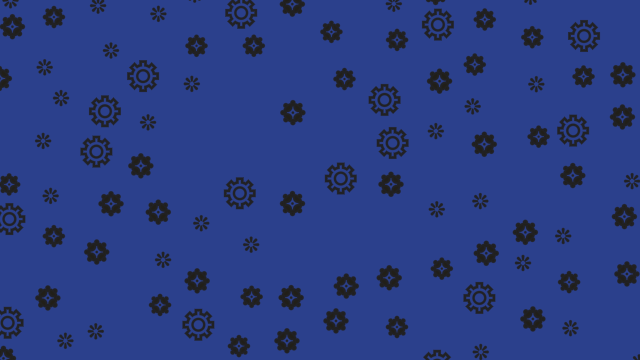
Give the GLSL for this pattern, as a Shadertoy shader.

```glsl
vec3 hash3(vec2 cell) {
    vec3 h = fract(cell.xyx * vec3(0.1031, 0.1030, 0.0973));
    h += dot(h, h.yxz + 33.33);
    return fract((h.xxy + h.yzz) * h.zyx);
}

// Folds the plane into one of eight equal sectors, centred on the x axis
vec2 foldEight(vec2 p) {
    float sector = 0.785398;
    float angle = mod(atan(p.y, p.x) + 0.5 * sector, sector) - 0.5 * sector;
    return length(p) * vec2(cos(angle), abs(sin(angle)));
}

float ring(float dist, float halfWidth) {
    return abs(dist) - halfWidth;
}

// Outlined cog with square teeth and a hub ring
float outlinedGear(vec2 p) {
    vec2 q = foldEight(p);
    vec2 edge = q - vec2(0.98, 0.235);
    float tooth = length(max(edge, 0.0)) + min(max(edge.x, edge.y), 0.0);
    float body = min(length(p) - 0.77, tooth);
    return min(ring(body + 0.085, 0.085), ring(length(p) - 0.36, 0.075));
}

// Solid cog with round lobes and a four-pointed star cut out
float solidGear(vec2 p) {
    vec2 q = foldEight(p);
    float body = min(length(p) - 0.79, length(q - vec2(0.79, 0.0)) - 0.21);
    vec2 a = abs(p);
    float star = max(0.43 - length(a - 0.46), max(a.x, a.y) - 0.46);
    star = max(star, 0.1 - length(p));
    return max(body, -star);
}

// Eight loose petals around an open centre
float petalFlower(vec2 p) {
    vec2 q = foldEight(p);
    float along = clamp(q.x, 0.38, 0.82);
    return length(q - vec2(along, 0.0)) - mix(0.12, 0.18, (along - 0.38) / 0.44);
}

void mainImage(out vec4 fragColor, in vec2 fragCoord) {
    vec2 p = fragCoord / iResolution.y;

    // Columns of cells, each slid vertically by its own amount
    float cellSize = 0.132;
    vec2 grid = p / cellSize + vec2(0.35, 0.0);
    grid.y += hash3(vec2(floor(grid.x), 71.0)).x * 5.0;
    vec2 cell = floor(grid);
    vec3 rnd = hash3(cell + 17.0);

    // The kind sets the radius; some cells stay empty
    float kind = rnd.z;
    float radius = kind < 0.17 ? 0.045
                 : kind < 0.57 ? mix(0.031, 0.035, step(0.37, kind))
                 : 0.0225;

    // Shift within the cell so that neighbours never overlap
    vec2 shift = (rnd.xy - 0.5) * (cellSize - 2.0 * radius - 0.004);
    vec2 local = ((fract(grid) - 0.5) * cellSize - shift) / radius;

    float dist = 1.0;
    if (kind < 0.17) dist = outlinedGear(local);
    else if (kind < 0.57) dist = solidGear(local);
    else if (kind < 0.79) dist = petalFlower(local);
    dist *= radius;

    // Warm black cores, cooler black towards the rims
    vec3 blue = vec3(0.17, 0.25, 0.55);
    vec3 ink = mix(vec3(0.13, 0.12, 0.095), vec3(0.13, 0.13, 0.14),
                   smoothstep(-0.008, -0.003, dist));
    float soft = 0.8 / iResolution.y;
    fragColor = vec4(mix(ink, blue, smoothstep(-soft, soft, dist)), 1.0);
}
```
